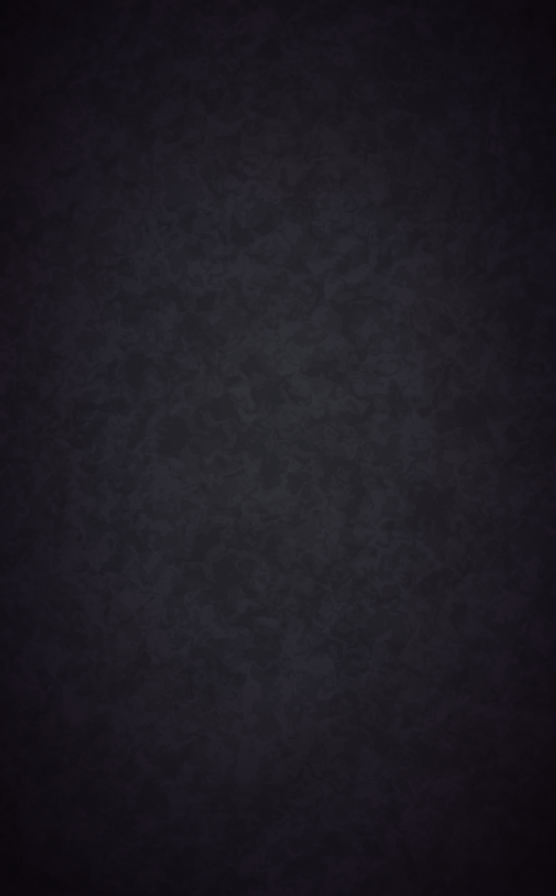
Reproduce this background procedurally as a Shadertoy shader.

```glsl
// A dark charcoal wall: a soft oval glow just above the centre fades to
// near-black violet corners, overlaid with faint mottled plaster.
// The glow blends colour stops by distance; the plaster is warped value noise.

const vec3 GLOW_CORE = vec3(0.172, 0.172, 0.194);
const vec3 CHARCOAL  = vec3(0.148, 0.141, 0.169);
const vec3 DUSK      = vec3(0.090, 0.073, 0.104);
const vec3 CORNER    = vec3(0.046, 0.030, 0.051);
const vec2 GLOW_CENTER = vec2(0.5, 0.515);
const vec2 GLOW_SPREAD = vec2(1.88, 2.04);

float hash(vec2 p) {
    return fract(sin(dot(p, vec2(127.1, 311.7))) * 43758.5453);
}

float valueNoise(vec2 p) {
    vec2 cell = floor(p);
    vec2 f = fract(p);
    f = f * f * (3.0 - 2.0 * f);
    float low  = mix(hash(cell), hash(cell + vec2(1.0, 0.0)), f.x);
    float high = mix(hash(cell + vec2(0.0, 1.0)), hash(cell + vec2(1.0, 1.0)), f.x);
    return mix(low, high, f.y);
}

// Sum of rotated octaves, roughly in 0..1
float fbm(vec2 p, int octaves) {
    mat2 turn = mat2(0.8, 0.6, -0.6, 0.8);
    float sum = 0.0, weight = 0.5, total = 0.0;
    for (int i = 0; i < octaves; i++) {
        sum += weight * valueNoise(p);
        total += weight;
        weight *= 0.5;
        p = turn * p * 2.03 + 17.3;
    }
    return sum / total;
}

// Ragged flakes: noise bent by noise, then squeezed to soft-edged patches
float flakes(vec2 p, float scale, float bend) {
    vec2 q = p * scale;
    vec2 warp = vec2(fbm(q + 3.7, 2), fbm(q + 41.9, 2)) - 0.5;
    return smoothstep(0.37, 0.63, fbm(q + bend * warp, 3)) - 0.5;
}

// Colour of the smooth backdrop at a normalised distance from its centre
vec3 backdrop(float d) {
    vec3 color = mix(GLOW_CORE, CHARCOAL, smoothstep(0.0, 0.6, d));
    color = mix(color, DUSK, smoothstep(0.4, 1.08, d));
    return mix(color, CORNER, smoothstep(0.9, 1.42, d));
}

void mainImage(out vec4 fragColor, in vec2 fragCoord) {
    vec2 uv = fragCoord / iResolution.xy;
    vec2 p = fragCoord / iResolution.y;

    // Oval glow
    float d = length((uv - GLOW_CENTER) * GLOW_SPREAD);
    vec3 color = backdrop(d);

    // Plaster: broad clouds, medium flakes and fine chips
    float clouds = fbm(p * 9.0 + 5.0, 3) - 0.5;
    float mottling = 0.12 * clouds
                   + 0.10 * flakes(p, 36.0, 3.0)
                   + 0.135 * flakes(p + 7.0, 82.0, 2.6);
    color *= 1.0 + mottling;

    // Slight drift between warm and cool stains
    float stain = fbm(p * 6.0 + 23.0, 2) - 0.5;
    color += stain * vec3(0.006, -0.001, -0.005);

    fragColor = vec4(clamp(color, 0.0, 1.0), 1.0);
}
```
